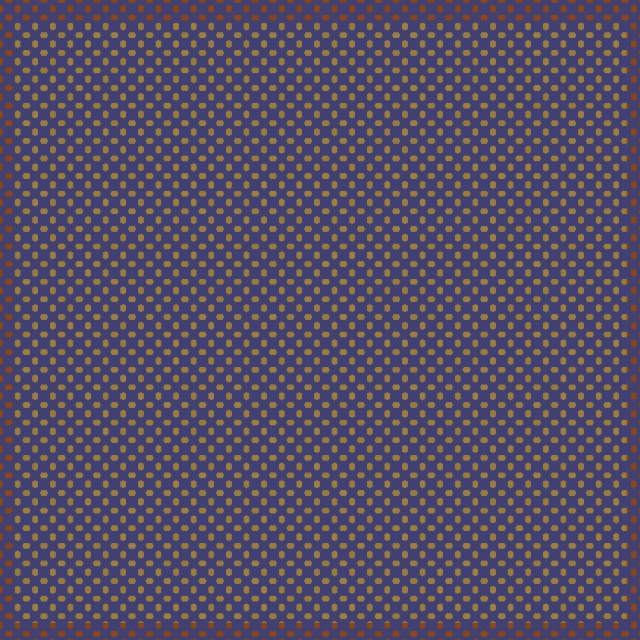
Write a WebGL 1 fragment shader that draws this pattern.

```glsl
precision highp float;
// Staggered tall and wide hexagonal dots on indigo, with a thin border of rust dots.
uniform vec2 u_resolution;

const float STEPS = 72.7;            // half-repeats across and down
const float HALF_SHORT = 0.327;      // dot half-width, in steps
const float HALF_LONG = 0.469;       // dot half-length, in steps
const float TAPER = 0.55;            // slope of the pointed ends
const float HALO = 1.40;             // halo size relative to the dot
const float WEAR = 0.05;             // brightness variation between dots
const vec2 BORDER_LOW = vec2(0.020, 0.036);   // left, top
const vec2 BORDER_HIGH = vec2(0.979, 0.973);  // right, bottom

const vec3 INDIGO = vec3(0.25, 0.25, 0.46);
const vec3 SHADOW = vec3(0.29, 0.26, 0.35);
const vec3 GOLD = vec3(0.61, 0.49, 0.22);
const vec3 TAN = vec3(0.56, 0.48, 0.35);
const vec3 MAUVE = vec3(0.53, 0.46, 0.42);
const vec3 RUST = vec3(0.53, 0.27, 0.15);

float hash(vec2 cell) {
  return fract(sin(dot(cell, vec2(12.99, 78.23))) * 4375.5);
}

// Hexagon measure: 0 at the centre, 1 on the outline; long axis along y.
float hexagon(vec2 offset) {
  vec2 a = abs(offset);
  return max(a.x / HALF_SHORT, (a.y + TAPER * a.x) / HALF_LONG);
}

// 1 inside the given level of the measure, 0 outside.
float inside(float level, float r, float blur) {
  return 1.0 - smoothstep(level - blur, level + blur, r);
}

void main() {
  vec2 uv = gl_FragCoord.xy / u_resolution;
  uv.y = 1.0 - uv.y;                 // measure rows from the top
  vec2 p = uv * STEPS;
  float blur = 1.3 * STEPS / min(u_resolution.x, u_resolution.y);

  // Two interleaved grids: wide dots on even rows, tall dots on odd rows.
  vec2 wideCell = 2.0 * floor(vec2(p.x, p.y + 1.0) * 0.5) + vec2(1.0, 0.0);
  vec2 tallCell = 2.0 * floor(vec2(p.x + 1.0, p.y) * 0.5) + vec2(0.0, 1.0);
  float wide = hexagon((p - wideCell).yx);
  float tall = hexagon(p - tallCell);
  float r = min(wide, tall);
  vec2 cell = wide < tall ? wideCell : tallCell;

  // Border dots change colour where they cross the border line.
  vec2 soft = 0.5 / u_resolution;
  vec2 field = smoothstep(BORDER_LOW - soft, BORDER_LOW + soft, uv)
             * (1.0 - smoothstep(BORDER_HIGH - soft, BORDER_HIGH + soft, uv));
  float border = 1.0 - field.x * field.y;

  // Thread shading from the pale rim to the saturated core.
  vec3 thread = mix(MAUVE, TAN, inside(0.85, r, blur));
  thread = mix(thread, GOLD, inside(0.65, r, blur));
  vec3 rust = mix(mix(RUST, SHADOW, 0.35), RUST, inside(0.8, r, blur));
  thread = mix(thread, rust, border);
  thread *= 1.0 + WEAR * (hash(cell) - 0.5);

  vec3 color = mix(INDIGO, SHADOW, inside(HALO, r, blur));
  color = mix(color, thread, inside(1.0, r, blur));
  gl_FragColor = vec4(color, 1.0);
}
```
